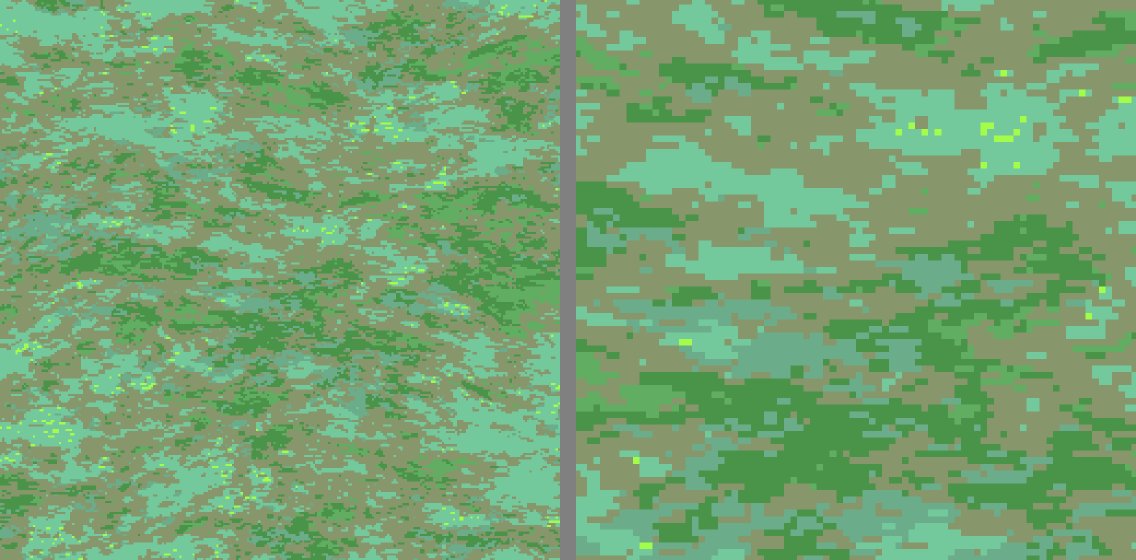
Left: the whole. Right: its middle third, enlarged.
A Shadertoy shader for this texture:

```glsl
// Mossy ground in six flat colours, drawn on a coarse grid of square cells.
// Wide, flat layers of noise form ragged horizontal streaks; thresholds on
// two such fields pick the colour, and short lime dashes dot the mint areas.

#define CELLS 256.0             // grid cells along the canvas height
#define STREAK vec2(4.5, 11.0)  // coarsest noise frequency, wide and low
#define GAIN 0.91               // weight of each finer layer
#define LACUNARITY 1.87         // frequency step between layers
#define MINT_ABOVE 0.65         // limits in standard deviations
#define GREEN_BELOW -0.80
#define TEAL_ABOVE 1.45
#define LEAF_BELOW -0.50
#define LIME_ABOVE 0.85
#define LIME_CHANCE 0.11

const vec3 OLIVE = vec3(0.53, 0.59, 0.42);
const vec3 MINT  = vec3(0.45, 0.79, 0.61);
const vec3 MOSS  = vec3(0.29, 0.58, 0.29);
const vec3 LEAF  = vec3(0.38, 0.68, 0.38);
const vec3 TEAL  = vec3(0.42, 0.68, 0.54);
const vec3 LIME  = vec3(0.64, 0.99, 0.29);

float hash(vec2 p) {
    vec3 q = fract(vec3(p.xyx) * 0.1031);
    q += dot(q, q.yzx + 33.33);
    return fract((q.x + q.y) * q.z);
}

float valueNoise(vec2 p) {
    vec2 i = floor(p), f = fract(p);
    f = f * f * (3.0 - 2.0 * f);
    float low  = mix(hash(i), hash(i + vec2(1, 0)), f.x);
    float high = mix(hash(i + vec2(0, 1)), hash(i + vec2(1, 1)), f.x);
    return mix(low, high, f.y);
}

// Layered noise scaled to zero mean and unit deviation
float streaks(vec2 p, float seed) {
    float sum = 0.0, power = 0.0, weight = 1.0;
    vec2 q = p * STREAK + seed;
    for (int i = 0; i < 6; i++) {
        sum += weight * (valueNoise(q) - 0.5);
        power += weight * weight;
        weight *= GAIN;
        q = q * LACUNARITY + vec2(17.3, 9.7);
    }
    return sum / (0.2145 * sqrt(power));
}

vec3 groundColour(vec2 uv) {
    vec2 cell = floor(uv * CELLS);
    vec2 p = (cell + 0.5) / CELLS;

    // Gentle bends tilt the streaks up and down across the canvas
    vec2 bent = p;
    bent.y += 0.022 * sin(5.0 * p.x + 4.0 * p.y + 1.0)
            + 0.010 * sin(11.0 * p.x - 7.0 * p.y);

    float growth = streaks(bent, 3.7);
    float tint = streaks(bent * 1.3, 41.2);

    // Ground bands: green hollows, olive slopes, mint crests
    vec3 colour = OLIVE;
    if (growth < GREEN_BELOW) colour = tint < LEAF_BELOW ? LEAF : MOSS;
    if (tint > TEAL_ABOVE) colour = TEAL;
    if (growth > MINT_ABOVE) colour = MINT;

    // Lime dashes of one to three cells, loosely clustered on the crests
    float cluster = valueNoise(bent * vec2(9.0, 16.0) + 71.0);
    float shift = 5.0 * hash(vec2(cell.y, 7.0));
    float span = 1.0 + 2.0 * hash(vec2(cell.y, 29.0));
    vec2 dash = vec2(floor((cell.x + shift) / span), cell.y);
    bool lit = hash(dash + 113.0) < LIME_CHANCE;
    if (growth > LIME_ABOVE && cluster > 0.48 && lit) colour = LIME;
    return colour;
}

void mainImage(out vec4 fragColor, in vec2 fragCoord) {
    // Four samples per pixel smooth the cell edges
    vec3 total = vec3(0.0);
    for (int i = 0; i < 4; i++) {
        vec2 offset = vec2(i & 1, i >> 1) * 0.5 - 0.25;
        total += groundColour((fragCoord + offset) / iResolution.y);
    }
    fragColor = vec4(total / 4.0, 1.0);
}
```
